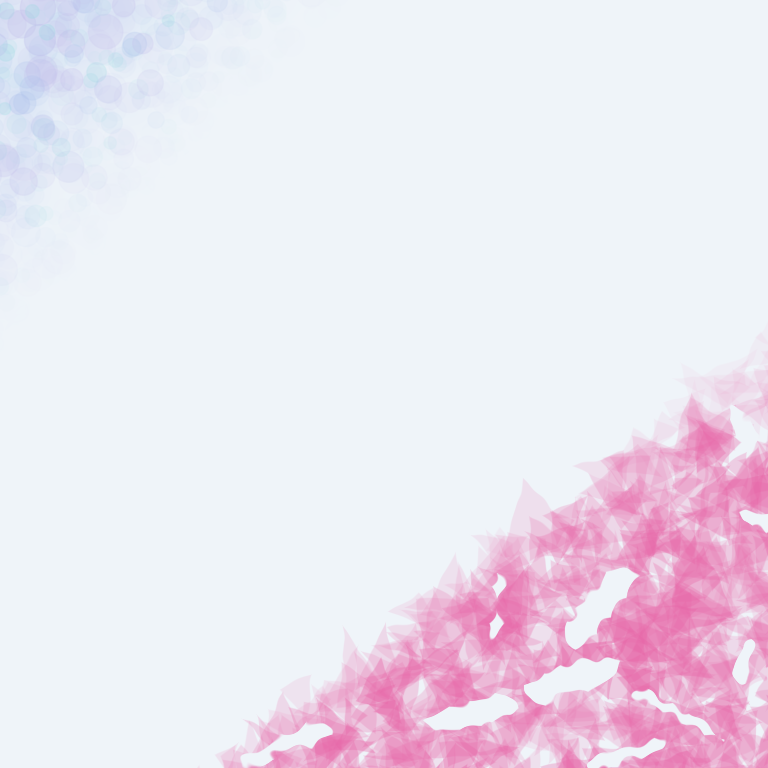
This background is drawn by a three.js fragment shader. Its source:

```glsl
varying vec2 vUv;

#define PAPER vec3(0.937, 0.957, 0.976)
#define PINK vec3(0.905, 0.39, 0.65)
#define BLUE vec3(0.66, 0.75, 0.92)
#define TEAL vec3(0.60, 0.85, 0.88)
#define LAVENDER vec3(0.75, 0.72, 0.91)
#define SHARD_LAYERS 7
#define SHARD_ALPHA 0.25
#define BUBBLE_LAYERS 7
#define BUBBLE_ALPHA 0.26
#define BUBBLE_REACH 0.44
#define SOFT 0.0012

vec2 hash2(vec2 p) {
  vec3 q = fract(p.xyx * vec3(0.1031, 0.1030, 0.0973));
  q += dot(q, q.yzx + 33.33);
  return fract((q.xx + q.yz) * q.zy);
}

float gradientDot(vec2 cell, vec2 offset) {
  float angle = 6.2832 * hash2(cell + 71.0).x;
  return dot(vec2(cos(angle), sin(angle)), offset);
}

// Gradient noise, about -0.7 to 0.7
float noise(vec2 p) {
  vec2 i = floor(p), f = p - i;
  vec2 u = f * f * f * (f * (f * 6.0 - 15.0) + 10.0);
  vec2 e = vec2(1.0, 0.0);
  float low = mix(gradientDot(i, f), gradientDot(i + e, f - e), u.x);
  float high = mix(gradientDot(i + e.yx, f - e.yx), gradientDot(i + 1.0, f - 1.0), u.x);
  return mix(low, high, u.y);
}

mat2 rotation(float a) {
  return mat2(cos(a), sin(a), -sin(a), cos(a));
}

float capsule(vec2 p, vec2 a, vec2 b, float r) {
  vec2 d = b - a;
  return length(p - a - d * clamp(dot(p - a, d) / dot(d, d), 0.0, 1.0)) - r;
}

// Depth below the rising edge of the pink corner
float slopeDepth(vec2 p) {
  return 0.8 * (0.75 * (p.x - 0.27) - p.y);
}

// Openings between the shards
float gapDistance(vec2 p) {
  float d = capsule(p, vec2(0.75, 0.175), vec2(0.81, 0.25), 0.017);
  d = min(d, capsule(p, vec2(0.70, 0.10), vec2(0.79, 0.13), 0.017));
  d = min(d, capsule(p, vec2(0.57, 0.06), vec2(0.66, 0.08), 0.012));
  d = min(d, capsule(p, vec2(0.83, 0.10), vec2(0.94, 0.04), 0.004));
  d = min(d, capsule(p, vec2(0.965, 0.12), vec2(0.975, 0.16), 0.008));
  d = min(d, capsule(p, vec2(0.32, 0.01), vec2(0.42, 0.05), 0.010));
  d = min(d, capsule(p, vec2(0.97, 0.33), vec2(1.0, 0.32), 0.007));
  d = min(d, capsule(p, vec2(0.645, 0.18), vec2(0.65, 0.25), 0.006));
  d = min(d, capsule(p, vec2(0.77, 0.005), vec2(0.86, 0.03), 0.006));
  return min(d, capsule(p, vec2(0.955, 0.47), vec2(0.975, 0.43), 0.007));
}

vec2 shardCorner(vec2 id, float k) {
  vec2 h = hash2(id + 17.0 * k + 5.0);
  float angle = 2.0944 * k + h.x + 6.2832 * hash2(id + 91.0).x;
  return mix(0.3, 1.05, h.y) * vec2(cos(angle), sin(angle));
}

// Signed distance to a triangle with scattered corners
float shardDistance(vec2 p, vec2 id) {
  float d = -1.0;
  vec2 a = shardCorner(id, 2.0);
  for (int k = 0; k < 3; k++) {
    vec2 b = shardCorner(id, float(k));
    vec2 e = b - a;
    d = max(d, dot(p - a, vec2(e.y, -e.x)) / length(e));
    a = b;
  }
  return d;
}

float shardCover(vec2 p) {
  float clear = 1.0;
  for (int layer = 0; layer < SHARD_LAYERS; layer++) {
    float n = float(layer);
    float size = mix(0.085, 0.032, n / float(SHARD_LAYERS - 1));
    mat2 turn = rotation(0.7 * n + 0.4);
    vec2 g = turn * p / size;
    for (int j = 0; j < 9; j++) {
      vec2 id = floor(g) + vec2(mod(float(j), 3.0), floor(float(j) / 3.0)) - 1.0;
      vec2 seed = id + 131.0 * n;
      vec2 center = id + hash2(seed);
      vec2 c = (center * size) * turn;
      float shape = 1.0 - smoothstep(-SOFT, SOFT, size * shardDistance(g - center, seed));
      float depth = slopeDepth(c) - 0.3 * size + 0.012;
      float alpha = SHARD_ALPHA * step(0.0, depth) * mix(0.5, 1.0, smoothstep(0.0, 0.07, depth));
      alpha *= (1.0 + 0.8 * noise(c * 11.0)) * mix(0.6, 1.3, hash2(seed + 47.0).x);
      alpha *= 1.0 - 0.6 * smoothstep(0.39, 0.48, c.y);
      clear *= 1.0 - alpha * shape;
    }
  }
  return 1.0 - clear;
}

vec3 addBubbles(vec3 color, vec2 p) {
  for (int layer = 0; layer < BUBBLE_LAYERS; layer++) {
    float n = float(layer);
    float size = mix(0.056, 0.036, n / float(BUBBLE_LAYERS - 1));
    mat2 turn = rotation(0.9 * n);
    vec2 g = turn * p / size;
    for (int j = 0; j < 9; j++) {
      vec2 id = floor(g) + vec2(mod(float(j), 3.0), floor(float(j) / 3.0)) - 1.0;
      vec2 center = id + hash2(id + 57.0 * n);
      vec2 c = (center * size) * turn;
      vec2 h = hash2(id + 57.0 * n + 23.0);
      float d = size * (length(g - center) - mix(0.22, 0.44, h.x));
      float fade = 1.0 - smoothstep(0.12, BUBBLE_REACH + 0.03, c.x + 1.0 - c.y);
      float rim = smoothstep(-0.003, -0.0005, d);
      float alpha = BUBBLE_ALPHA * fade * (0.25 + h.y * h.y * h.y) * (1.0 + 0.3 * rim);
      vec3 tint = mix(mix(TEAL, BLUE, smoothstep(0.2, 0.45, h.x)), LAVENDER, smoothstep(0.5, 0.8, h.x));
      color = mix(color, tint, alpha * (1.0 - smoothstep(-SOFT, SOFT, d)));
    }
  }
  return color;
}

void main() {
  vec2 p = vUv;
  vec3 color = PAPER;

  // Misty bubbles in the upper left corner
  float corner = p.x + 1.0 - p.y;
  if (corner < BUBBLE_REACH + 0.1) {
    float mist = (1.0 - smoothstep(0.0, BUBBLE_REACH, corner)) * (0.45 + 0.5 * noise(p * 16.0));
    color = addBubbles(mix(color, BLUE, 0.6 * mist), p);
  }

  // Torn pink shards in the lower right corner
  if (slopeDepth(p) > -0.1) {
    vec2 torn = p + 0.009 * vec2(noise(p * 38.0), noise(p * 38.0 + 40.0));
    float jag = 0.022 * abs(noise(p * 24.0)) - 0.004;
    float solid = smoothstep(-SOFT, SOFT, gapDistance(torn) + jag);
    color = mix(color, PINK, solid * shardCover(mix(p, torn, 0.5)));
  }
  gl_FragColor = vec4(color, 1.0);
}
```
